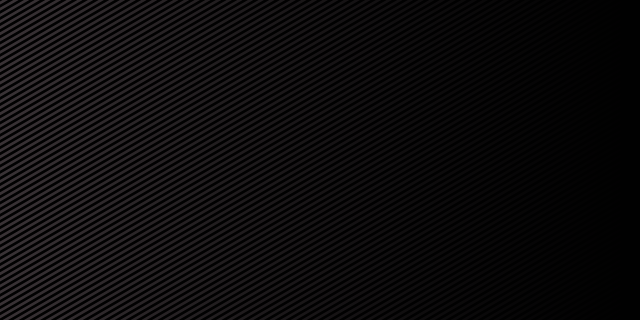
Write a WebGL 2 fragment shader that draws this background.

```glsl
#version 300 es
precision highp float;
// Thin slanted charcoal stripes on black, fading out from left to right.

uniform vec2 u_resolution;
out vec4 fragColor;

const float STRIPES_PER_HEIGHT = 52.0;
const float STRIPE_SLOPE = 0.577;
const float STRIPE_DUTY = 0.5;
const float FADE_POWER = 1.35;
const vec3 BACKGROUND = vec3(0.004, 0.003, 0.004);
const vec3 STRIPE_COLOR = vec3(0.225, 0.198, 0.210);

// Stripe coverage across one period; soft is the edge width in periods.
float stripeMask(float phase, float duty, float soft) {
    float edgeDistance = 0.5 * duty - abs(fract(phase) - 0.5);
    return smoothstep(-0.5 * soft, 0.5 * soft, edgeDistance);
}

// Stripe index as a continuous value, for lines rising to the right.
float stripePhase(vec2 p, float slope, float count) {
    return (p.y - slope * p.x) * count;
}

// Brightness falling from one at the left edge to zero at the right.
float sideFade(float x, float power) {
    return pow(clamp(1.0 - x, 0.0, 1.0), power);
}

void main() {
    vec2 uv = gl_FragCoord.xy / u_resolution;
    vec2 p = vec2(uv.x * u_resolution.x / u_resolution.y, uv.y);

    // Stripes, with edges smoothed over about one pixel
    float phase = stripePhase(p, STRIPE_SLOPE, STRIPES_PER_HEIGHT);
    float soft = STRIPES_PER_HEIGHT * length(vec2(STRIPE_SLOPE, 1.0)) / u_resolution.y;
    float stripe = stripeMask(phase, STRIPE_DUTY, 1.2 * soft);

    // Fade into the dark side
    float light = stripe * sideFade(uv.x, FADE_POWER);
    fragColor = vec4(mix(BACKGROUND, STRIPE_COLOR, light), 1.0);
}
```
